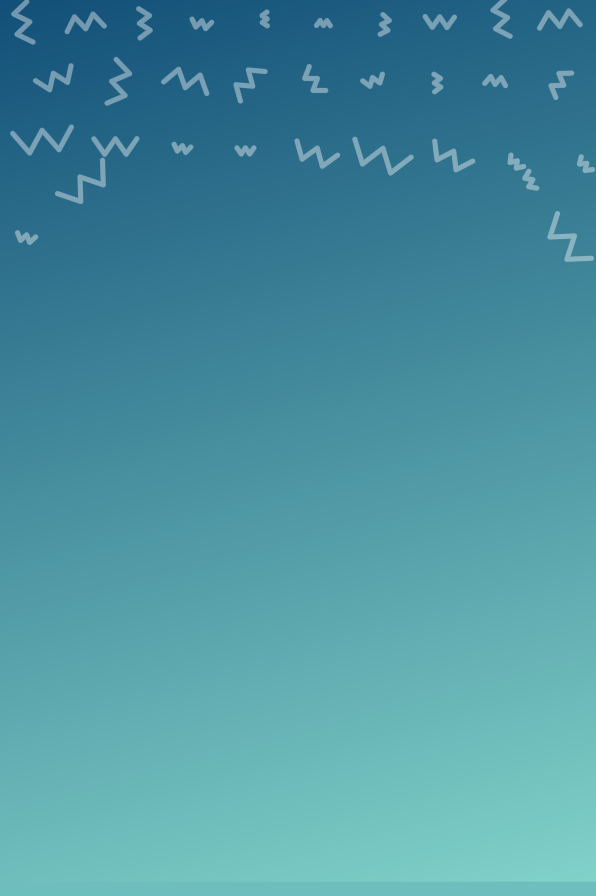
A Shadertoy shader for this background:

```glsl
// A tilted navy-to-aqua gradient with translucent zigzag confetti near the top
// and a flat band along the bottom. Marks sit in loosely jittered rows; their
// size swings along a cosine, and each is the distance to a folded line.

const vec3 NAVY = vec3(0.07, 0.31, 0.47);
const vec3 AQUA = vec3(0.51, 0.83, 0.79);
const vec3 BAND = vec3(0.43, 0.745, 0.745);
const float TAU = 6.2831853;
const float TILT = 0.262;
const float STROKE = 0.0043;
const float OPACITY = 0.4;

float hash(vec2 p) {
    return fract(sin(dot(p, vec2(127.1, 311.7))) * 43758.5453);
}

float segmentDistance(vec2 p, vec2 a, vec2 b) {
    vec2 ab = b - a;
    return length(p - a - ab * clamp(dot(p - a, ab) / dot(ab, ab), 0.0, 1.0));
}

vec2 rotate(vec2 p, float angle) {
    float c = cos(angle), s = sin(angle);
    return vec2(c * p.x + s * p.y, c * p.y - s * p.x);
}

// Four strokes in a W, spanning -size to +size along x.
float zigzagDistance(vec2 p, float size) {
    float d = 1e3;
    vec2 a = size * vec2(-1.0, -0.36);
    for (int k = 0; k < 4; k++) {
        vec2 b = vec2(a.x + 0.5 * size, -a.y);
        d = min(d, segmentDistance(p, a, b));
        a = b;
    }
    return d;
}

// size: mean, swing, phase, period; turn: first angle, angle step.
float rowDistance(vec2 p, float seed, vec2 first, vec2 stride, int count,
                  vec4 size, vec2 turn) {
    float d = 1e3;
    for (int k = 0; k < count; k++) {
        float i = float(k);
        vec2 jitter = vec2(hash(vec2(i, seed)), hash(vec2(i, seed + 7.0))) - 0.5;
        float wobble = hash(vec2(i, seed + 13.0)) - 0.5;
        vec2 center = first + stride * i + 0.012 * jitter;
        float extent = size.x + size.y * cos(TAU * (i - size.z) / size.w);
        vec2 local = rotate(p - center, turn.x + turn.y * i + 0.4 * wobble);
        d = min(d, zigzagDistance(local, extent));
    }
    return d;
}

// All rows, measured in canvas widths from the top left corner.
float confettiDistance(vec2 p) {
    float d = rowDistance(p, 1.0, vec2(0.041, 0.037), vec2(0.1, 0.0), 10,
                          vec4(0.0225, 0.0117, 0.0, 9.0), vec2(1.57, 1.57));
    d = min(d, rowDistance(p, 2.0, vec2(0.098, 0.139), vec2(0.1055, 0.0), 9,
                           vec4(0.0264, 0.0117, 1.5, 9.0), vec2(-0.2, -1.3)));
    d = min(d, rowDistance(p, 3.0, vec2(0.078, 0.236), vec2(0.1125, 0.005), 9,
                           vec4(0.03, 0.0195, 0.0, 5.0), vec2(-0.15, 0.1)));
    // Sparse pairs that trail below on the left and right
    d = min(d, rowDistance(p, 4.0, vec2(0.146, 0.3125), vec2(0.801, 0.098), 2,
                           vec4(0.047, 0.0, 0.0, 1.0), vec2(-0.65, 1.66)));
    d = min(d, rowDistance(p, 5.0, vec2(0.039, 0.394), vec2(0.854, -0.09), 2,
                           vec4(0.0156, 0.0, 0.0, 1.0), vec2(0.1, 0.9)));
    return d;
}

vec3 tiltedGradient(vec2 p, vec2 extent) {
    vec2 direction = vec2(sin(TILT), cos(TILT));
    return mix(NAVY, AQUA, dot(p, direction) / dot(extent, direction));
}

void mainImage(out vec4 fragColor, in vec2 fragCoord) {
    float pixel = 1.0 / iResolution.x;
    vec2 extent = iResolution.xy * pixel;
    vec2 p = vec2(fragCoord.x, iResolution.y - fragCoord.y) * pixel;

    vec3 color = tiltedGradient(p, extent);

    // Bottom band
    float bandTop = extent.y * 0.984;
    color = mix(color, BAND, smoothstep(-0.5 * pixel, 0.5 * pixel, p.y - bandTop));

    // Confetti
    float edge = confettiDistance(p) - STROKE;
    float ink = 1.0 - smoothstep(-0.7 * pixel, 0.7 * pixel, edge);
    color = mix(color, vec3(1.0), OPACITY * ink);

    fragColor = vec4(color, 1.0);
}
```
